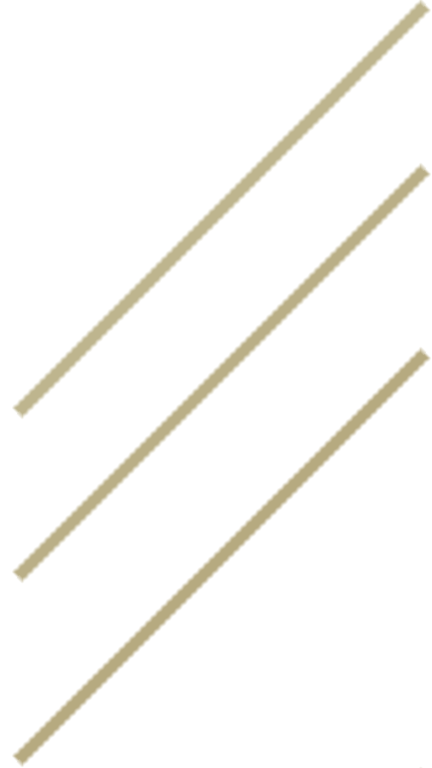
Write a Shadertoy shader that draws this pattern.

```glsl
// Three parallel khaki diagonal strokes with square ends on a white tile.

const vec2 TILE = vec2(0.5625, 1.0);      // tile size, in canvas heights
const float HALF_LENGTH = 0.3747;
const float HALF_WIDTH = 0.0081;
const float SOFTNESS = 0.0036;            // half width of the blurred edge
const float SERRATIONS = 77.0;            // edge steps along one stroke
const float SERRATION_DEPTH = 0.0005;
const vec3 PAPER = vec3(1.0);
const vec3 KHAKI_TOP = vec3(0.745, 0.710, 0.555);
const vec3 KHAKI_BOTTOM = vec3(0.715, 0.665, 0.500);

// Shortest offset from a centre on the repeating tile
vec2 wrapOffset(vec2 p, vec2 center, vec2 tile) {
    vec2 d = p - center;
    return d - tile * floor(d / tile + 0.5);
}

// Rotate so that the x axis runs along the rising diagonal
vec2 alongDiagonal(vec2 p) {
    return vec2(p.x + p.y, p.y - p.x) * 0.70710678;
}

float boxDistance(vec2 p, vec2 halfSize) {
    vec2 q = abs(p) - halfSize;
    return length(max(q, 0.0)) + min(max(q.x, q.y), 0.0);
}

// Coverage of one stroke with a faintly stepped edge
float strokeCoverage(vec2 p, vec2 halfSize, float blur) {
    float phase = 3.14159265 * SERRATIONS * p.x / halfSize.x;
    float ripple = SERRATION_DEPTH * sin(phase) * sign(p.y);
    float d = boxDistance(p, halfSize) + ripple;
    return 1.0 - smoothstep(-blur, blur, d);
}

void mainImage(out vec4 fragColor, in vec2 fragCoord) {
    vec2 p = fragCoord / iResolution.xy * TILE;
    float blur = max(SOFTNESS, 0.75 / iResolution.y);
    vec2 halfSize = vec2(HALF_LENGTH, HALF_WIDTH);

    // Stroke centres from top to bottom; the lower gap is wider
    float heights[3] = float[3](0.7279, 0.5143, 0.2747);

    vec3 color = PAPER;
    for (int i = 0; i < 3; i++) {
        vec2 offset = wrapOffset(p, vec2(0.2884, heights[i]), TILE);
        float coverage = strokeCoverage(alongDiagonal(offset), halfSize, blur);
        vec3 khaki = mix(KHAKI_TOP, KHAKI_BOTTOM, float(i) * 0.5);
        color = mix(color, khaki, coverage);
    }
    fragColor = vec4(color, 1.0);
}
```
